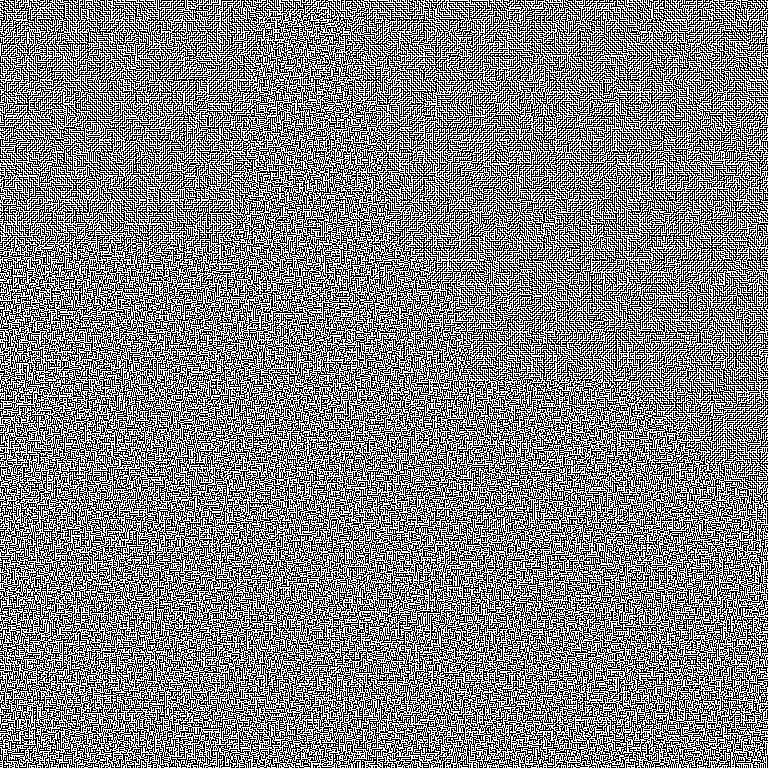
Write a Shadertoy shader that draws this texture.

```glsl
// Very fine black and white labyrinth of short strokes: irregular below, an even weave above.

const float MAZE_SITES = 384.0;      // two-by-two blocks across the canvas
const float FILTER_WIDTH = 1.1;      // smoothing footprint in output samples
const int   SUBSAMPLES = 8;          // per axis
const float STAIR_ORDER = 0.55;      // share of strictly alternating sites above
const float SIDE_SHARE = 0.47;       // chance that a stroke runs sideways
const int   LOOSE_PATCH = 2;         // sites per equally turned patch below
const int   WEAVE_PATCH = 6;         // sites per equally turned patch above
const float BORDER_ROUGHNESS = 0.012;
const vec3  WALL_COLOR = vec3(0.0);
const vec3  PATH_COLOR = vec3(1.0);

// Integer hash to the range 0..1
float hash(ivec2 cell, uint seed) {
    uvec2 q = uvec2(cell + 4096);
    uint h = q.x * 1597334677u ^ q.y * 3812015801u ^ seed * 2654435769u;
    h = (h ^ (h >> 16)) * 2246822519u;
    h = (h ^ (h >> 13)) * 3266489917u;
    h ^= h >> 16;
    return float(h >> 8) / 16777216.0;
}

// Height of the loose region: a tall block over descending steps
float looseHeight(float x) {
    float h = 0.68;
    h += 0.30 * smoothstep(0.308, 0.345, x);
    h -= 0.13 * smoothstep(0.44, 0.48, x);
    h -= 0.17 * smoothstep(0.485, 0.51, x);
    h -= 0.08 * smoothstep(0.52, 0.60, x);
    h -= 0.10 * smoothstep(0.60, 0.61, x);
    h -= 0.15 * smoothstep(0.78, 1.0, x);
    return h;
}

bool isWeave(ivec2 site) {
    vec2 jitter = vec2(hash(site, 1u), hash(site, 2u)) - 0.5;
    vec2 uv = (vec2(site) + 0.5) / MAZE_SITES + jitter * BORDER_ROUGHNESS;
    return uv.y > looseHeight(uv.x);
}

// 1 on a corridor, 0 on a wall; every block holds equal parts of both
float maze(vec2 uv) {
    ivec2 cell = ivec2(floor(uv * MAZE_SITES * 2.0));
    ivec2 site = cell >> 1;
    ivec2 part = cell & 1;
    bool weave = isWeave(site);

    // Mirror the blocks of a patch to vary stroke directions
    ivec2 patchId = (site + 64) / (weave ? WEAVE_PATCH : LOOSE_PATCH);
    int turn = int(hash(patchId, 3u) * 4.0);
    part ^= ivec2(turn & 1, turn >> 1);
    if (part.x == part.y) return part.x == 0 ? 1.0 : 0.0;

    // Stairs alternate, other strokes choose freely
    bool sideways = hash(site, 4u) < SIDE_SHARE;
    if (weave && hash(site, 5u) < STAIR_ORDER) {
        sideways = ((site.x + site.y) & 1) == 0;
    }
    return sideways == (part.x == 1) ? 1.0 : 0.0;
}

void mainImage(out vec4 fragColor, in vec2 fragCoord) {
    // Area average smooths the tiny strokes
    float coverage = 0.0;
    for (int j = 0; j < SUBSAMPLES; j++) {
        for (int i = 0; i < SUBSAMPLES; i++) {
            vec2 offset = (vec2(i, j) + 0.5) / float(SUBSAMPLES) - 0.5;
            coverage += maze((fragCoord + offset * FILTER_WIDTH) / iResolution.xy);
        }
    }
    coverage /= float(SUBSAMPLES * SUBSAMPLES);
    fragColor = vec4(mix(WALL_COLOR, PATH_COLOR, coverage), 1.0);
}
```
